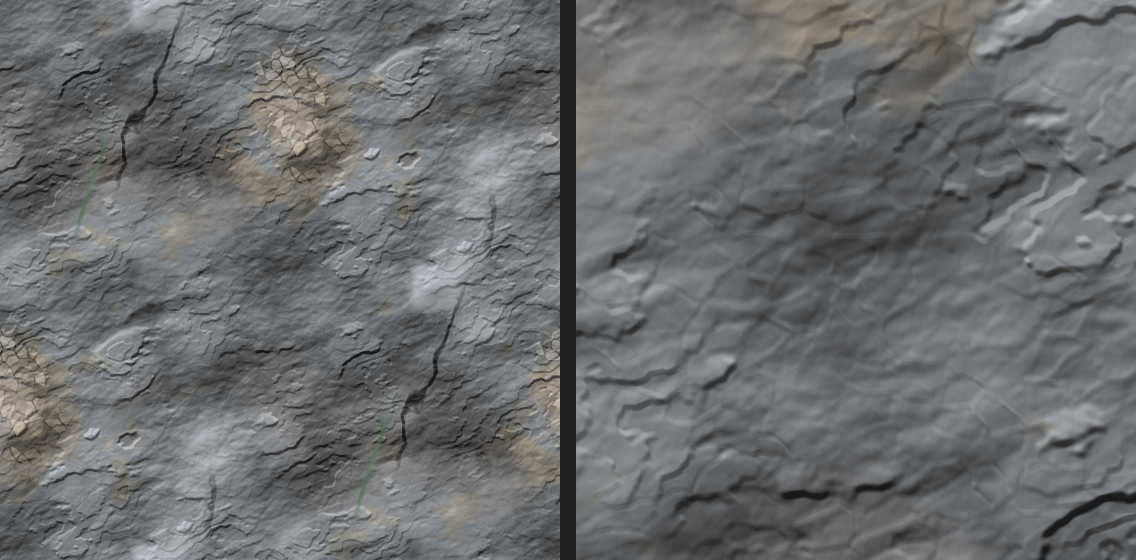
Left, the full canvas; right, a detail of the centre.
Reproduce this texture procedurally as a WebGL 1 fragment shader.

```glsl
precision highp float;
// Weathered grey rock face with broken slanting ledges, cracks, a tan rubble pocket and a grass blade.
uniform vec2 u_resolution;

const vec3 STONE = vec3(0.97, 1.0, 1.028);
const vec3 EARTH = vec3(1.04, 0.99, 0.95);
const vec3 TAN = vec3(1.1, 1.01, 0.87);
const vec3 GRASS = vec3(0.36, 0.47, 0.38);

float hash(vec2 c) {
  return fract(sin(dot(c, vec2(127.1, 311.7))) * 4375.85);
}

// Diagonal torus: the pattern repeats after half a canvas in both axes.
vec2 toTorus(vec2 p) { return vec2(p.x + p.y, p.y - p.x); }

// Shortest canvas offset from a centre, across the wrapped borders.
vec2 wrapOffset(vec2 p, vec2 center) {
  vec2 q = fract(toTorus(p - center) + 0.5) - 0.5;
  return 0.5 * vec2(q.x - q.y, q.x + q.y);
}

vec2 wrapCell(vec2 c, vec2 period) { return floor(mod(c + 0.5, period)); }

// Value noise with a whole number of cells per repeat.
float noise(vec2 q, vec2 freq) {
  vec2 x = q * freq;
  vec2 c = floor(x);
  vec2 f = x - c;
  f = f * f * (3.0 - 2.0 * f);
  vec2 lo = wrapCell(c, freq);
  vec2 hi = wrapCell(c + 1.0, freq);
  return mix(mix(hash(lo), hash(vec2(hi.x, lo.y)), f.x),
             mix(hash(vec2(lo.x, hi.y)), hash(hi), f.x), f.y);
}

// Layered noise; crease 0 is smooth, crease 1 folds it into sharp grooves.
float layers(vec2 q, vec2 freq, float crease) {
  float sum = 0.0;
  float amp = 0.5;
  for (int i = 0; i < 5; i++) {
    float n = noise(q + 0.37 * float(i), freq);
    sum += amp * mix(n, abs(2.0 * n - 1.0), crease);
    freq *= 2.0;
    amp *= 0.53;
  }
  return sum;
}

// Wrapped cellular noise: border gap and cell value.
vec2 cells(vec2 q, vec2 freq) {
  vec2 x = q * freq;
  vec2 base = floor(x);
  vec3 best = vec3(8.0, 8.0, 0.0);
  for (int j = -1; j <= 1; j++) {
    for (int i = -1; i <= 1; i++) {
      vec2 c = base + vec2(float(i), float(j));
      vec2 w = wrapCell(c, freq);
      float d = length(c + 0.05 + 0.9 * vec2(hash(w + 3.3), hash(w + 71.7)) - x);
      if (d < best.x) best = vec3(d, best.x, hash(w + 19.1));
      else best.y = min(best.y, d);
    }
  }
  return vec2(best.y - best.x, best.z);
}

// Overhang profile: juts out abruptly, then recedes upwards.
float overhang(float t, float edge) {
  float f = fract(t);
  return (1.0 - f) * smoothstep(0.0, edge, f);
}

float rockHeight(vec2 q) {
  vec2 s = vec2(q.x, q.x + 3.0 * q.y);
  float rough = layers(s, vec2(4.0, 2.0), 0.0);
  float chips = layers(s + 0.19, vec2(9.0, 4.0), 0.0);
  float crags = layers(q + 0.03 * chips, vec2(11.0, 15.0), 1.0);
  float ledge = overhang(2.0 * s.y + 3.2 * rough + 1.3 * chips, 0.16);
  float flake = overhang(5.0 * s.y + 6.0 * chips + 2.0 * rough, 0.25);
  vec2 plate = cells(s + 0.14 * vec2(chips, rough), vec2(22.0, 11.0));
  float ledgeMask = smoothstep(0.45, 0.75, noise(q, vec2(7.0)) + 0.5 * (chips - 0.5));
  float flakeMask = smoothstep(0.3, 0.7, noise(q + 0.43, vec2(9.0)));
  return rough + 0.3 * chips + 0.13 * crags + 0.2 * ledge * ledgeMask
       + 0.08 * flake * flakeMask + 0.05 * (plate.y - 0.5) * smoothstep(0.0, 0.2, plate.x);
}

float blob(vec2 d, vec2 radius, float wobble) {
  return 1.0 - smoothstep(0.55, 1.15, length(d / radius) + wobble);
}

// Slanted tapering stroke, centred on the offset's origin.
float stroke(vec2 d, float slope, float halfLength, float width) {
  float taper = 1.0 - smoothstep(0.4, 1.0, abs(d.y) / halfLength);
  return taper * (1.0 - smoothstep(0.3 * width, width, abs(d.x - slope * d.y)));
}

void main() {
  vec2 p = gl_FragCoord.xy / u_resolution;
  vec2 q = toTorus(p);
  float grain = layers(q, vec2(9.0), 0.0) - 0.51;
  float mottle = layers(q + 0.61, vec2(8.0), 0.0) - 0.51;
  float broad = noise(q + 0.21, vec2(4.0)) - 0.5;
  vec2 wobble = 0.06 * vec2(grain, mottle);

  // Relief lit from above.
  float h = rockHeight(q);
  float light = h - rockHeight(toTorus(p + vec2(-0.0015, 0.0036)));
  float slab = blob(wrapOffset(p, vec2(0.30, 0.585)), vec2(0.15, 0.085), 2.5 * grain);
  float block = blob(wrapOffset(p, vec2(0.27, 0.985)), vec2(0.065, 0.05), 3.0 * mottle);
  float calm = max(slab, block);
  float tone = 0.465 + 0.36 * (h - 0.78) * (1.0 - 0.6 * calm) + 0.13 * broad;
  tone += 0.2 * grain + 0.16 * mottle + 0.1 * slab + 0.14 * block;
  tone += clamp(2.3 * light, -0.26, 0.2) * (1.0 - 0.4 * calm);

  // Rubble pocket, mixed into the surrounding stone.
  vec2 rubbleOffset = wrapOffset(p, vec2(0.51, 0.76));
  float rubble = blob(rubbleOffset, vec2(0.09, 0.1), 4.0 * mottle);
  vec2 pebble = cells(q + 0.6 * wobble, vec2(34.0, 26.0));
  float gap = 1.0 - smoothstep(0.02, 0.2, pebble.x);
  tone += rubble * (0.24 * (pebble.y - 0.4) - 0.2 * gap * smoothstep(0.2, 0.6, pebble.y));
  float warm = blob(wrapOffset(p, vec2(0.57, 0.73)), vec2(0.14, 0.11), 3.0 * grain);
  float stain = smoothstep(0.17, 0.27, mottle - 0.3 * grain);
  tone += 0.02 * warm;

  // Long shadowed ledge and steep cracks.
  vec2 d = wrapOffset(p, vec2(0.30, 0.455)) + 1.4 * wobble;
  float rise = d.y - 0.3 * d.x;
  float shadow = smoothstep(-0.04, 0.0, rise) * (1.0 - smoothstep(0.0, 0.009, rise));
  shadow *= 1.0 - smoothstep(0.03, 0.2, abs(d.x));
  float crack = stroke(wrapOffset(p, vec2(0.265, 0.83)) + wobble, 0.4, 0.2, 0.007);
  crack = max(crack, 0.6 * stroke(wrapOffset(p, vec2(0.88, 0.59)) + wobble, 0.15, 0.08, 0.006));
  tone -= 0.2 * shadow + 0.26 * crack;
  tone = clamp(tone, 0.1, 0.76);

  // Mineral tints, then the grass blade.
  float earthy = 0.5 * smoothstep(0.4, 0.18, tone) + 0.3 * smoothstep(0.1, 0.4, -broad);
  vec3 tint = mix(STONE, EARTH, clamp(earthy, 0.0, 0.8));
  tint = mix(tint, TAN, clamp(0.55 * warm + 0.35 * rubble + 0.4 * stain, 0.0, 0.75));
  vec3 color = tone * tint;
  float blade = stroke(wrapOffset(p, vec2(0.165, 0.68)) + 0.15 * wobble, 0.32, 0.13, 0.006);
  color = mix(color, GRASS + 0.3 * grain, 0.6 * blade);
  gl_FragColor = vec4(color, 1.0);
}
```
